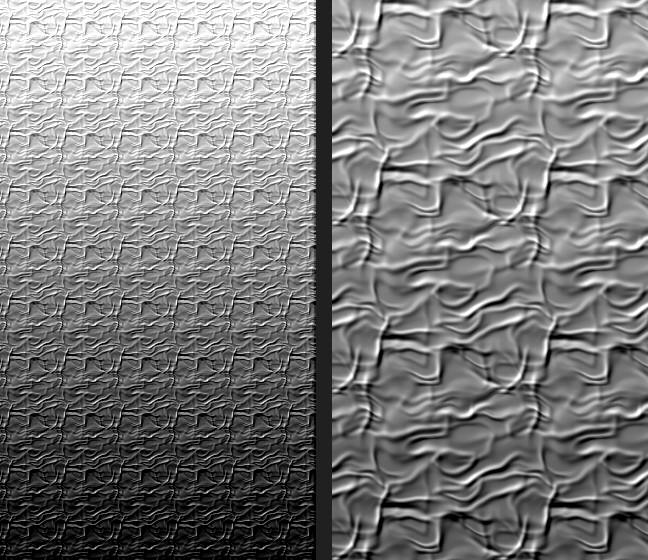
Left: the whole. Right: its middle third, enlarged.
This pattern is drawn by a WebGL 1 fragment shader. Its source:

```glsl
precision highp float;
// Crumpled metal foil: one square tile of folds, repeated ten times down
// the canvas. A periodic height field is embossed with light from the upper
// left, then laid over a vertical ramp from black to white.

uniform vec2 u_resolution;

const float TILES_DOWN = 10.0;
const float TILE_SHIFT = 0.066;
const vec2 LIGHT_DIR = vec2(-0.6, 0.8);
const float EMBOSS_REACH = 0.012;
const float RELIEF = 0.42;

float hash(vec2 cell, float seed) {
  return fract(sin(dot(cell, vec2(127.1, 311.7)) + seed * 17.3) * 43758.5);
}

// Value noise that wraps after one tile.
float tileNoise(vec2 p, vec2 cells, float seed) {
  vec2 q = p * cells;
  vec2 i = floor(q);
  vec2 f = q - i;
  f = f * f * f * (f * (f * 6.0 - 15.0) + 10.0);
  vec2 lo = mod(i, cells);
  vec2 hi = mod(i + 1.0, cells);
  float bottom = mix(hash(lo, seed), hash(vec2(hi.x, lo.y), seed), f.x);
  float top = mix(hash(vec2(lo.x, hi.y), seed), hash(hi, seed), f.x);
  return mix(bottom, top, f.y);
}

// Raised line along one level of the noise.
float wrinkle(vec2 p, vec2 cells, float seed, float width) {
  float n = (tileNoise(p, cells, seed) - 0.5) / width;
  return exp(-n * n);
}

// Shortest offset from a centre on the wrapped tile.
vec2 wrapped(vec2 p, vec2 centre) {
  return fract(p - centre + 0.5) - 0.5;
}

// Bowed ridge with tapered ends.
float fold(vec2 p, vec2 centre, vec2 halfSpan, float bend, float width) {
  vec2 d = wrapped(p, centre);
  float len = length(halfSpan);
  vec2 dir = halfSpan / len;
  float along = dot(d, dir) / len;
  float across = dot(d, vec2(-dir.y, dir.x)) - bend * (1.0 - along * along);
  across /= width;
  return exp(-across * across) * (1.0 - smoothstep(0.6, 1.1, abs(along)));
}

// Smooth oval bulge with a flattened top.
float dome(vec2 p, vec2 centre, vec2 radius) {
  return 1.0 - smoothstep(0.3, 1.1, length(wrapped(p, centre) / radius));
}

float foilHeight(vec2 p) {
  // Irregular bending of the whole sheet, coarse then fine
  vec2 warp = vec2(tileNoise(p, vec2(4.0, 5.0), 1.0),
                   tileNoise(p, vec2(5.0, 4.0), 2.0)) - 0.5;
  vec2 jitter = vec2(tileNoise(p, vec2(9.0, 9.0), 11.0),
                     tileNoise(p, vec2(10.0, 9.0), 12.0)) - 0.5;
  vec2 q = p + warp * vec2(0.12, 0.09) + jitter * 0.05;

  // Fine, mostly horizontal wrinkles, calmer around the bulges
  float calm = max(dome(p, vec2(0.17, 0.45), vec2(0.17, 0.15)),
                   dome(p, vec2(0.66, 0.32), vec2(0.20, 0.13)));
  float h = 0.80 * wrinkle(q, vec2(3.0, 8.0), 3.0, 0.12);
  h += 0.65 * wrinkle(q, vec2(5.0, 9.0), 8.0, 0.12);
  h += 0.45 * wrinkle(q, vec2(6.0, 11.0), 14.0, 0.15);
  h *= 1.0 - 0.8 * calm;
  h += 0.6 * tileNoise(q, vec2(4.0, 7.0), 5.0);

  // Bulges
  h += 0.8 * dome(q, vec2(0.17, 0.45), vec2(0.12, 0.10));
  h += 0.8 * dome(q, vec2(0.66, 0.32), vec2(0.15, 0.09));

  // Forked upright creases near the tile side
  h += 0.9 * fold(q, vec2(0.01, 0.21), vec2(0.02, 0.22), 0.01, 0.020);
  h += 1.0 * fold(q, vec2(0.07, 0.50), vec2(0.05, 0.14), 0.02, 0.018);
  h += 1.0 * fold(q, vec2(0.90, 0.45), vec2(0.11, -0.14), 0.01, 0.018);
  h += 0.8 * fold(q, vec2(0.90, 0.43), vec2(0.10, 0.18), -0.02, 0.018);

  // Sunken diagonal and upper creases
  h -= 1.2 * fold(q, vec2(0.67, 0.42), vec2(0.17, -0.15), 0.01, 0.020);
  h -= 1.0 * fold(q, vec2(0.27, 0.60), vec2(0.21, -0.03), 0.03, 0.020);

  // Long slanted folds
  h += 1.0 * fold(q, vec2(0.30, 0.07), vec2(0.24, 0.04), 0.03, 0.022);
  h += 1.0 * fold(q, vec2(0.60, 0.21), vec2(0.28, 0.03), -0.04, 0.022);
  h += 0.9 * fold(q, vec2(0.72, 0.82), vec2(0.28, 0.10), 0.04, 0.021);
  h += 0.9 * fold(q, vec2(0.75, 0.70), vec2(0.26, 0.07), -0.04, 0.021);

  // Small closed loop
  h += 0.9 * fold(q, vec2(0.55, 0.93), vec2(0.12, 0.05), 0.045, 0.017);
  h += 0.9 * fold(q, vec2(0.55, 0.93), vec2(0.12, 0.05), -0.045, 0.017);
  return h;
}

float emboss(vec2 p, vec2 lightDir, float reach) {
  return foilHeight(p - lightDir * reach) - foilHeight(p + lightDir * reach);
}

void main() {
  vec2 uv = gl_FragCoord.xy / u_resolution;
  vec2 tilePos = gl_FragCoord.xy / u_resolution.y * TILES_DOWN;
  tilePos.x -= TILE_SHIFT;

  float ramp = mix(0.015, 0.975, uv.y);
  float shade = ramp + RELIEF * emboss(tilePos, LIGHT_DIR, EMBOSS_REACH);

  // Shadowed right edge of the sheet
  shade -= 0.3 * smoothstep(0.990, 0.998, uv.x);
  gl_FragColor = vec4(vec3(clamp(shade, 0.0, 1.0)), 1.0);
}
```
